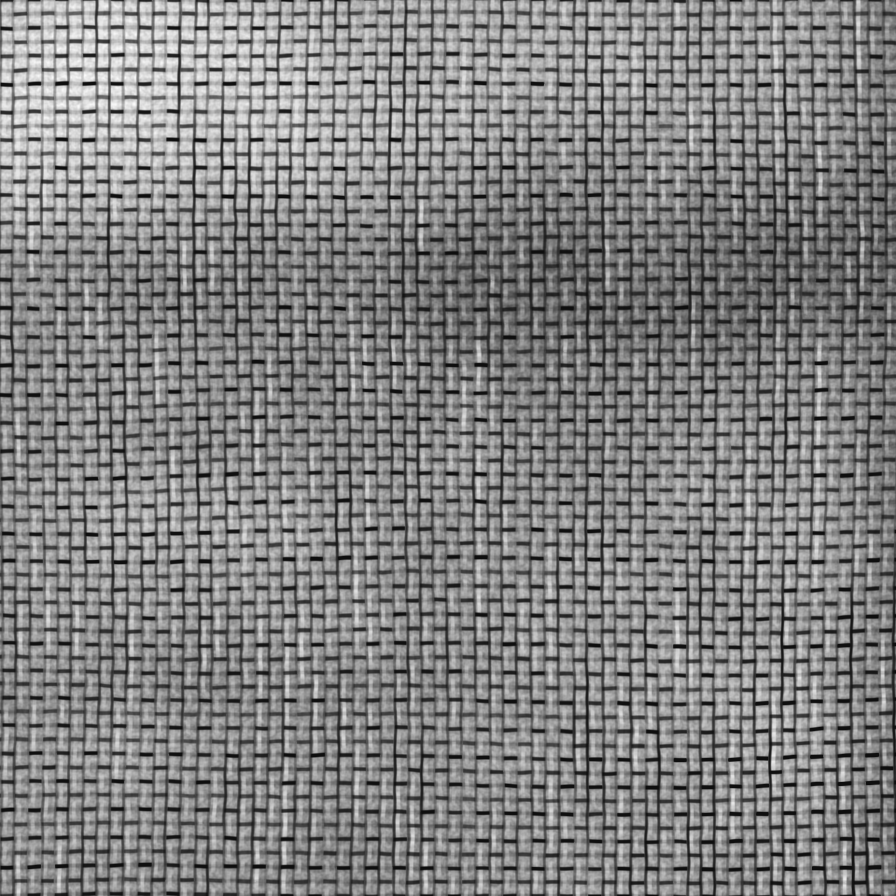
Write a WebGL 2 fragment shader that draws this texture.

```glsl
#version 300 es
precision highp float;
// Worn grey plain-weave cloth: 64 by 64 threads with dark gaps, pale streaks and uneven light.

uniform vec2 u_resolution;
out vec4 fragColor;

const float THREADS = 64.0;
const float SHADOW = 0.09;
const float CLOTH = 0.56;
const float HIGHLIGHT = 0.93;

float hash(vec2 p) {
    vec3 q = fract(vec3(p.xyx) * 0.1031);
    q += dot(q, q.yzx + 33.33);
    return fract((q.x + q.y) * q.z);
}

float cornerSlope(vec2 corner, vec2 offset) {
    float angle = 6.2832 * hash(corner);
    return dot(vec2(cos(angle), sin(angle)), offset);
}

// Gradient noise, roughly -0.7 to 0.7
float gradientNoise(vec2 p) {
    vec2 i = floor(p), f = p - i;
    vec2 w = f * f * f * (f * (f * 6.0 - 15.0) + 10.0);
    vec2 e = vec2(0.0, 1.0);
    float low = mix(cornerSlope(i, f), cornerSlope(i + e.yx, f - e.yx), w.x);
    float high = mix(cornerSlope(i + e, f - e), cornerSlope(i + e.yy, f - e.yy), w.x);
    return mix(low, high, w.y);
}

float fbm(vec2 p) {
    float sum = 0.0, gain = 1.0;
    for (int i = 0; i < 4; i++) {
        sum += gain * gradientNoise(p);
        p = p * 2.03 + 17.3;
        gain *= 0.5;
    }
    return sum;
}

// Soft bar around zero
float bar(float distanceToAxis, float halfWidth, float blur) {
    return 1.0 - smoothstep(halfWidth - blur, halfWidth + blur, abs(distanceToAxis));
}

float glow(vec2 uv, vec2 center, vec2 radius) {
    vec2 d = (uv - center) / radius;
    return exp(-dot(d, d));
}

// Strength that drifts along one thread
float threadDrift(float id, float along, float seed) {
    return gradientNoise(vec2(id * 7.37 + seed, along * 0.13 + 40.0 * hash(vec2(id, seed))));
}

// Broad patches of light and shade
float cloudyLight(vec2 uv) {
    float light = 0.24 * glow(uv, vec2(0.08, 0.9), vec2(0.28, 0.17));
    light += 0.10 * glow(uv, vec2(0.5, 0.93), vec2(0.4, 0.15));
    light += 0.07 * glow(uv, vec2(0.2, 0.38), vec2(0.16, 0.09));
    light += 0.06 * glow(uv, vec2(0.85, 0.2), vec2(0.2, 0.25));
    light -= 0.14 * glow(uv, vec2(0.6, 0.67), vec2(0.2, 0.1));
    light -= 0.12 * glow(uv, vec2(0.87, 0.69), vec2(0.16, 0.11));
    light -= 0.07 * glow(uv, vec2(0.2, 0.68), vec2(0.3, 0.06));
    light -= 0.10 * smoothstep(0.9, 1.0, uv.x);
    return light + 0.09 * fbm(uv * vec2(4.0, 6.0) + 3.0);
}

// Dark slits between upright threads
float uprightGaps(vec2 p, float blur) {
    float id = round(p.x);
    float strength = 0.50 + 0.32 * (hash(vec2(id, 5.0)) - 0.5) + 0.75 * threadDrift(id, p.y, 2.0);
    float shift = 0.16 * (hash(vec2(id, 9.0)) - 0.5);
    return clamp(strength, 0.1, 0.92) * bar(p.x - id - shift, 0.10, blur);
}

// Short level slits, staggered from row to row
float levelDashes(vec2 p, float blur) {
    float row = round(p.y), column = floor(p.x);
    float gap = bar(p.y - row, 0.135, blur);
    float stagger = mod(column + row, 2.0);
    float dash = bar(fract(p.x) - 0.5, 0.47, blur) * (1.0 - stagger);
    float rowStrength = mix(0.68, 0.94, 1.0 - mod(row, 2.0)) - 0.2 * hash(vec2(row, 3.0));
    float wear = 0.75 + 0.35 * hash(vec2(column, row));
    return gap * (0.13 + dash * rowStrength * wear);
}

// Pale ridges on upright threads, brightest where they pass on top
float paleRidges(vec2 p, float blur) {
    float id = floor(p.x), row = floor(p.y);
    float streak = max(threadDrift(id, p.y, 11.0), 0.0);
    float over = bar(fract(p.y + 0.5) - 0.5, 0.38, 0.2) * mod(id + round(p.y), 2.0);
    float strength = 0.10 + 0.36 * over + 1.1 * streak + 0.18 * (hash(vec2(id, row)) - 0.5);
    float side = 0.28 + 0.12 * hash(vec2(id, 21.0));
    return clamp(strength, 0.0, 0.95) * bar(fract(p.x) - side, 0.14, blur);
}

void main() {
    vec2 uv = gl_FragCoord.xy / u_resolution;
    float blur = max(0.08, 0.6 * THREADS / min(u_resolution.x, u_resolution.y));

    // Threads bend a little across the cloth
    vec2 bend = vec2(gradientNoise(uv * vec2(3.0, 2.0) + 8.0), gradientNoise(uv * 3.0 + 31.0));
    vec2 p = uv * THREADS + 0.55 * bend + 0.10 * gradientNoise(uv * 40.0);

    // Rounded level threads, fibre grain and patchy light
    float tone = CLOTH + cloudyLight(uv);
    tone += 0.06 * cos(6.2832 * (p.y - 0.5));
    tone += 0.13 * gradientNoise(p * vec2(2.7, 3.3)) + 0.07 * gradientNoise(p * 5.1 + 70.0);

    // Ridges first, then the slits cut over them
    float crisp = 1.0 + 0.3 * glow(uv, vec2(1.0, 0.05), vec2(0.3, 0.25));
    tone = mix(tone, HIGHLIGHT, min(0.85 * crisp * paleRidges(p, blur), 1.0));
    tone = mix(tone, SHADOW, min(crisp * uprightGaps(p, blur), 1.0));
    tone = mix(tone, SHADOW * 0.6, min(crisp * levelDashes(p, blur), 1.0));

    fragColor = vec4(vec3(clamp(tone, 0.0, 1.0)), 1.0);
}
```
